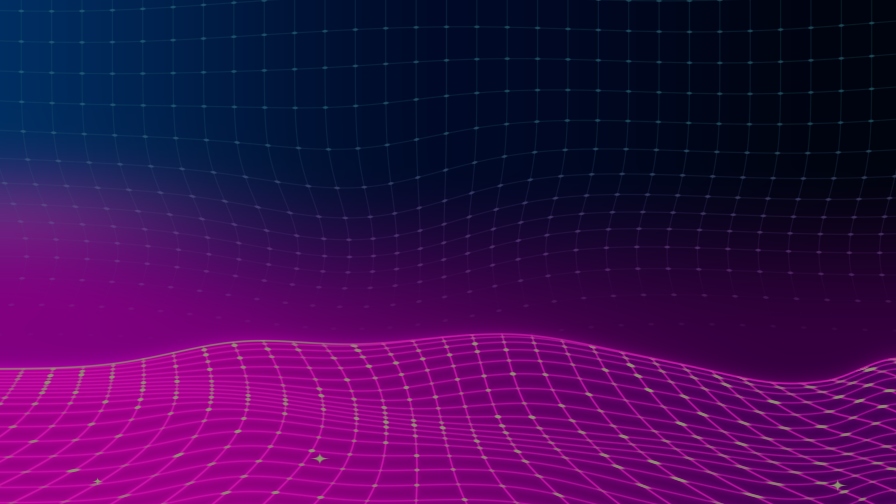
A Shadertoy shader for this background:

```glsl
// A neon wire-mesh landscape under a dusky blue-to-magenta sky with a faint net.
// Smooth bells shape the ridge; both meshes are warped coordinates whose integer
// values are the lines, with screen derivatives giving true distances to them.

const vec3 SKY_BLUE = vec3(0.0, 0.19, 0.40);
const vec3 SKY_NAVY = vec3(0.0, 0.035, 0.15);
const vec3 DUSK_MAGENTA = vec3(0.50, 0.0, 0.50);
const vec3 DUSK_PLUM = vec3(0.20, 0.0, 0.24);
const vec3 LAND_LIT = vec3(0.58, 0.0, 0.50);
const vec3 LAND_DARK = vec3(0.25, 0.0, 0.31);
const vec3 WIRE_PINK = vec3(0.82, 0.11, 0.67);
const vec3 NODE_OLIVE = vec3(0.55, 0.58, 0.43);

float bell(float x, float center, float width) {
    float k = (x - center) / width;
    return exp(-k * k);
}

float hash(vec2 cell) {
    return fract(sin(dot(cell, vec2(127.1, 311.7))) * 4375.85);
}

// 1 inside the radius, 0 outside, softened by one pixel
float cover(float dist, float radius) {
    float px = 0.8 / iResolution.y;
    return 1.0 - smoothstep(radius - px, radius + px, dist);
}

// Distance to the nearest integer line of v, in canvas heights
float lineDistance(float v) {
    float slope = length(vec2(dFdx(v), dFdy(v))) * iResolution.y;
    return abs(fract(v - 0.5) - 0.5) / max(slope, 0.001);
}

float ridgeHeight(float x) {
    float hill = bell(x, 0.56, x < 0.56 ? 0.20 : 0.16);
    return 0.269 + 0.046 * bell(x, 0.27, 0.115) + 0.069 * hill
         - 0.030 * bell(x, 0.88, 0.09) + 0.026 * smoothstep(0.92, 1.0, x);
}

vec3 skyColor(vec2 p) {
    vec3 upper = mix(SKY_BLUE, SKY_NAVY, smoothstep(-0.1, 0.55, p.x));
    upper *= 1.0 - 0.6 * smoothstep(0.5, 1.0, p.x);
    vec3 lower = mix(DUSK_MAGENTA, DUSK_PLUM, smoothstep(0.0, 0.9, p.x));
    float lift = 0.08 * (1.0 - smoothstep(0.0, 0.4, p.x));
    float dusk = 1.0 - smoothstep(0.30, 0.68, p.y - lift);
    vec3 haze = vec3(0.13, 0.06, 0.05) * bell(p.x, 0.0, 0.22) * bell(p.y, 0.58, 0.10);
    return mix(upper, lower, dusk) + haze;
}

// Sky net: columns pinch and rows sag around the middle
vec2 netCoords(vec2 p) {
    float sway = mix(0.04, -0.025, smoothstep(0.30, 0.62, p.x)) * bell(p.y, 0.50, 0.14);
    float sag = 0.07 * bell(p.x, 0.41, 0.16) * bell(p.y, 0.55, 0.25);
    float wave = 0.012 * sin(p.x * 9.0 + p.y * 4.0) + 0.03 * p.x;
    float row = p.y + sag - wave;
    return vec2((p.x - sway) * 29.5 + 0.3, row * 16.0 - 1.2 * tanh((row - 0.54) / -0.09));
}

// Land mesh: columns fan out toward the viewer, rows crowd at ridge and crest
vec2 landCoords(vec2 p, float ridge) {
    float depth = max(ridge - p.y, 0.0);
    float t = depth / ridge;
    float sway = mix(0.05, -0.03, smoothstep(0.35, 0.60, p.x)) * sin(3.1416 * t);
    float column = 0.33 + (p.x - sway - 0.33 + 0.03 * t) / (1.0 + 0.7 * t);
    float crest = mix(0.235, 0.115, smoothstep(0.15, 0.68, p.x))
                - 0.03 * smoothstep(0.7, 1.0, p.x);
    float crowd = mix(3.0, 1.2, smoothstep(0.2, 0.8, p.x));
    float row = 33.0 * depth + 2.2 * (1.0 - exp(-depth / 0.02))
              - crowd * tanh((p.y - crest) / 0.03);
    return vec2(column * 30.0 + 0.2, row);
}

// Four-pointed glint
float sparkle(vec2 offset, float size) {
    vec2 a = abs(offset) / size;
    return 1.0 - smoothstep(0.7, 1.1, sqrt(a.x) + sqrt(a.y * 1.6));
}

void mainImage(out vec4 fragColor, in vec2 fragCoord) {
    vec2 p = fragCoord / iResolution.xy;
    float aspect = iResolution.x / iResolution.y;
    float ridge = ridgeHeight(p.x);

    // Sky and its net, whose threads fade before its knots
    vec2 net = netCoords(p);
    vec2 netDist = vec2(lineDistance(net.x), lineDistance(net.y));
    float thread = max(cover(netDist.x, 0.0011), cover(netDist.y, 0.0011));
    float knot = cover(length(netDist * vec2(0.6, 1.2)), 0.003);
    vec3 threadColor = mix(vec3(0.40, 0.20, 0.50), vec3(0.13, 0.40, 0.46),
                           smoothstep(0.45, 0.8, p.y));
    vec3 sky = skyColor(p);
    sky = mix(sky, threadColor, 0.22 * thread * smoothstep(0.36, 0.56, p.y));
    sky = mix(sky, threadColor + 0.08, 0.45 * knot * smoothstep(0.28, 0.5, p.y));
    sky += vec3(0.16, 0.0, 0.13) * exp(-max(p.y - ridge, 0.0) / 0.012);

    // Land with glowing wires
    vec2 mesh = landCoords(p, ridge);
    vec2 meshDist = vec2(lineDistance(mesh.x), lineDistance(mesh.y));
    float nearest = min(meshDist.x, meshDist.y);
    float shade = smoothstep(0.1, 0.95, p.x + 0.4 * (p.y - 0.15));
    vec3 land = mix(LAND_LIT, LAND_DARK, shade);
    land += vec3(0.14, 0.01, 0.11) * exp(-nearest / 0.006);
    float wire = max(cover(meshDist.x, 0.0016), 0.7 * cover(meshDist.y, 0.0013));
    land = mix(land, WIRE_PINK, 0.75 * wire);

    // Nodes of varied strength at the crossings
    float strength = hash(floor(mesh + 0.5));
    float node = cover(length(meshDist * vec2(0.7, 1.2)), 0.0025 + 0.0015 * strength);
    land = mix(land, NODE_OLIVE, node * mix(0.35, 0.95, strength));

    // Join at the ridge, with a bright rim turning olive on the left
    vec3 color = mix(sky, land, cover(p.y - ridge, 0.0));
    vec3 rimColor = mix(NODE_OLIVE, WIRE_PINK, smoothstep(0.32, 0.46, p.x));
    color = mix(color, rimColor, 0.75 * cover(abs(p.y - ridge + 0.001), 0.0017));

    // A few large glints
    vec2 glints[3] = vec2[3](vec2(0.357, 0.090), vec2(0.935, 0.037), vec2(0.109, 0.045));
    for (int i = 0; i < 3; i++) {
        vec2 offset = (p - glints[i]) * vec2(aspect, 1.0);
        color = mix(color, NODE_OLIVE, sparkle(offset, i < 2 ? 0.024 : 0.015));
    }
    fragColor = vec4(color, 1.0);
}
```
